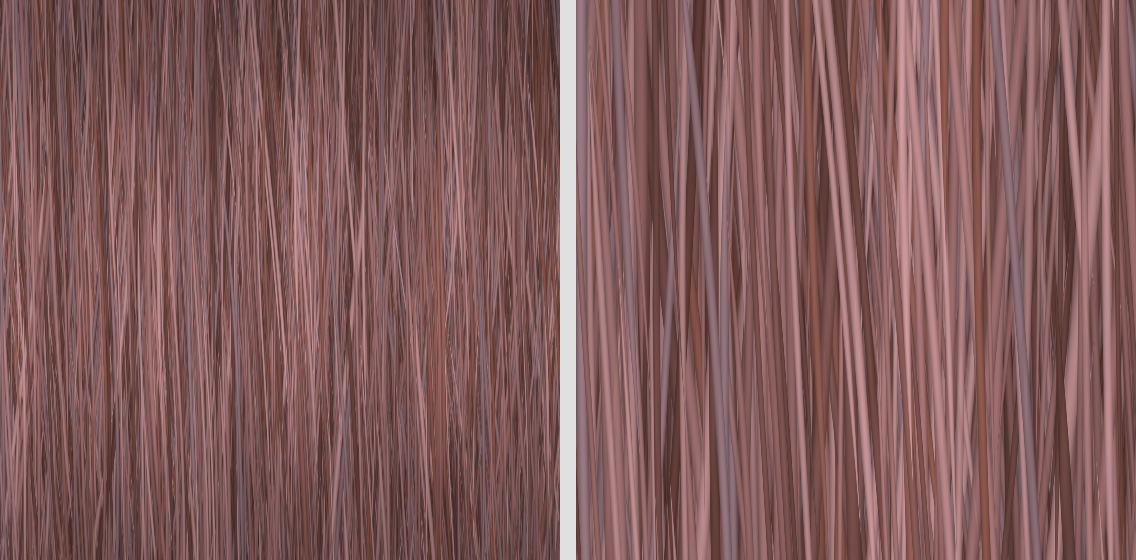
Left: the whole. Right: its middle third, enlarged.
Give the GLSL for this texture, as a WebGL 1 fragment shader.

```glsl
precision highp float;

uniform vec2 u_resolution;

const float PI = 3.14159265;
const int LAYERS = 24;

const vec3 UMBER = vec3(0.34, 0.21, 0.19);
const vec3 ROSE = vec3(0.56, 0.39, 0.39);
const vec3 BLUSH = vec3(0.68, 0.51, 0.52);
const vec3 MAUVE = vec3(0.50, 0.41, 0.45);
const vec3 RUST = vec3(0.46, 0.27, 0.22);

float hash(vec2 p) {
  return fract(sin(dot(p, vec2(127.1, 311.7))) * 43758.5453);
}

// Mostly rose tones, with a few cool and rusty strands
vec3 strandColor(vec2 id) {
  float tone = hash(id + 2.3);
  float accent = hash(id + 5.9);
  vec3 color = mix(UMBER, ROSE, smoothstep(0.0, 0.55, tone));
  color = mix(color, BLUSH, smoothstep(0.55, 1.0, tone));
  color = mix(color, MAUVE, 0.8 * step(0.88, accent));
  return mix(color, RUST, 0.8 * step(accent, 0.09));
}

// Gentle sideways sway of a whole layer
float sway(vec2 uv, float layer) {
  return 0.005 * sin(uv.y * 5.0 + layer * 2.1)
       + 0.007 * sin(uv.x * 9.0 + uv.y * 4.0 + layer * 1.7);
}

// One sheet of tapered strands: color in rgb, coverage in a
vec4 strandLayer(vec2 uv, float layer, float density, float lean, float cover, float pixel) {
  float x = (uv.x + lean * (uv.y - 0.5) + sway(uv, layer)) * density;
  float column = floor(x);
  float across = abs(fract(x) - 0.5);

  // Each column is cut into long pieces at its own offset
  float along = uv.y * 1.2 + 7.0 * hash(vec2(column, layer));
  vec2 id = vec2(column + layer * 17.0, floor(along) + layer * 3.0);
  float taper = smoothstep(0.0, 0.6, sin(PI * fract(along)));
  float halfWidth = mix(0.18, 0.48, hash(id + 3.7)) * taper;

  float blur = 0.5 * pixel * density;
  float mask = 1.0 - smoothstep(halfWidth - blur, halfWidth + blur, across);
  mask *= smoothstep(0.0, 0.12, taper) * step(hash(id + 9.1), cover);

  // Rounded cross section with darker rims
  float rim = min(across / max(halfWidth, 0.01), 1.0);
  return vec4(strandColor(id) * (1.04 - 0.34 * rim * rim), mask);
}

// Broad, soft light and dark clumps
float clumps(vec2 uv) {
  return 1.0 + 0.03 * sin(uv.x * 23.0 + 2.0 * sin(uv.y * 3.0))
             + 0.03 * sin(uv.x * 51.0 - uv.y * 4.0 + 1.3);
}

// Light band across the middle, falling off to both ends
float sheen(float y) {
  float band = smoothstep(-0.05, 0.42, y) * (1.0 - smoothstep(0.58, 1.05, y));
  return mix(0.87, 1.08, band);
}

void main() {
  vec2 uv = gl_FragCoord.xy / u_resolution.y;
  float pixel = 1.0 / u_resolution.y;
  vec3 color = UMBER;

  // Stack the sheets from the deep shade to the surface
  for (int i = 0; i < LAYERS; i++) {
    float layer = float(i);
    float depth = layer / float(LAYERS - 1);
    float density = mix(95.0, 200.0, hash(vec2(layer, 4.2)));
    float lean = 0.22 * (hash(vec2(layer, 8.6)) - 0.5);
    vec4 strand = strandLayer(uv, layer, density, lean, 0.36, pixel);
    color = mix(color, strand.rgb * mix(0.78, 1.06, depth), 0.86 * strand.a);
  }

  gl_FragColor = vec4(color * clumps(uv) * sheen(uv.y), 1.0);
}
```
